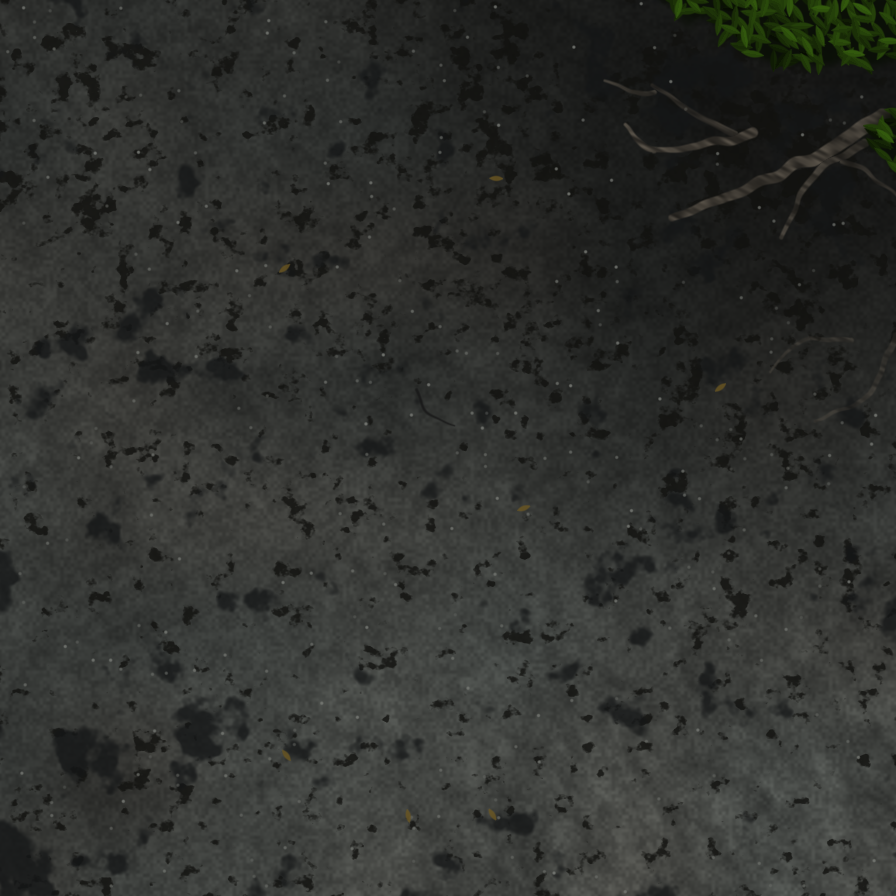
Reproduce this texture procedurally as a WebGL 2 fragment shader.

```glsl
#version 300 es
precision highp float;
uniform vec2 u_resolution;
out vec4 fragColor;

float hash(vec2 p) {
  vec3 q = fract(vec3(p.xyx) * 0.1031);
  q += dot(q, q.yzx + 33.33);
  return fract((q.x + q.y) * q.z);
}

float noise(vec2 p) {
  vec2 i = floor(p), f = fract(p);
  f = f * f * (3.0 - 2.0 * f);
  return mix(mix(hash(i), hash(i + vec2(1, 0)), f.x),
             mix(hash(i + vec2(0, 1)), hash(i + vec2(1, 1)), f.x), f.y);
}

float fbm(vec2 p) {
  float sum = 0.0, amp = 0.53;
  for (int i = 0; i < 4; i++) {
    sum += amp * noise(p);
    p = mat2(1.6, 1.2, -1.2, 1.6) * p + 17.3;
    amp *= 0.5;
  }
  return sum;
}

mat2 rotation(float a) { return mat2(cos(a), -sin(a), sin(a), cos(a)); }

// Tapered, bent stroke from a to b
float branch(vec2 p, vec2 a, vec2 b, float bend, float width) {
  float len = length(b - a);
  vec2 axis = (b - a) / len;
  vec2 q = vec2(dot(p - a, axis), dot(p - a, vec2(-axis.y, axis.x)));
  float t = clamp(q.x / len, 0.0, 1.0);
  float wobble = 0.012 * (noise(vec2(q.x * 45.0, a.x * 90.0)) - 0.5);
  q.y -= 4.0 * t * (1.0 - t) * (bend + wobble);
  float d = length(vec2(q.x - t * len, q.y)) - width * mix(1.0, 0.45, t);
  return smoothstep(0.0014, -0.0014, d);
}

// Pointed leaf along x, lit as a soft-edged mask
float leaf(vec2 q, float len, float width) {
  float d = abs(q.y) - width * (1.0 - q.x * q.x / (len * len));
  return smoothstep(0.0012, -0.0012, d) * step(abs(q.x), len);
}

float canopy(vec2 c) {
  float slope = max(0.91 - c.x, 0.0);
  float crown = c.y - 0.922 - 3.0 * slope * slope;
  float side = 0.032 - length(c - vec2(1.01, 0.855));
  return max(crown, side) + 0.03 * (noise(c * 38.0) - 0.5);
}

vec3 sediment(vec2 p) {
  float shade = mix(0.186, 0.268, smoothstep(0.8, 0.1, p.y));
  shade += 0.025 * exp(-14.0 * dot(p - vec2(0.08, 0.5), p - vec2(0.08, 0.5)));
  float shadow = exp(-7.5 * dot(p - vec2(0.9, 0.84), p - vec2(0.9, 0.84)));
  float silt = exp(-18.0 * dot(p - vec2(0.04, 0.16), p - vec2(0.04, 0.16)));
  shade *= (1.0 - 0.52 * shadow) * (1.0 - 0.27 * silt);
  shade *= 1.0 - 0.2 * smoothstep(0.75, 1.0, p.y) * smoothstep(0.2, 0.55, p.x);

  // Soft mottling, diagonal ripples and fine grain
  shade *= 1.0 + 0.42 * (fbm(p * 9.0) - 0.5) + 0.35 * (fbm(p * 55.0 + 7.0) - 0.5);
  vec2 r = rotation(0.55) * (p + 0.012 * fbm(p * 20.0));
  float ripple = noise(r * vec2(68.0, 26.0)) - 0.5;
  shade *= 1.0 + 0.28 * ripple * smoothstep(0.5, 0.1, p.y) * smoothstep(0.1, 0.6, p.x);
  shade *= 1.0 + 0.24 * (noise(p * 260.0) - 0.5);
  vec3 col = shade * mix(vec3(1.0, 1.0, 0.94), vec3(0.97, 1.02, 0.98), noise(p * 7.0));

  // Dark litter: fine crumbs above, broad bluish blots at lower left
  float density = 0.11 * shadow + 0.035 * smoothstep(0.5, 0.9, p.y) + 0.16 * (fbm(p * 6.0 + 3.0) - 0.5);
  float crumbs = smoothstep(0.66, 0.78, fbm(p * vec2(58.0, 66.0) + 31.0) + density);
  float blots = smoothstep(0.65, 0.78, fbm(p * 24.0 + 11.0) + 0.14 * silt + 0.5 * density - 0.02);
  col = mix(col, vec3(0.065, 0.065, 0.055), 0.8 * crumbs);
  return mix(col, vec3(0.075, 0.082, 0.085), 0.75 * blots);
}

void main() {
  vec2 p = gl_FragCoord.xy / u_resolution;
  vec3 col = sediment(p);

  // Pale grit and sparse fallen leaves
  for (int k = 0; k < 2; k++) {
    float cells = k == 0 ? 62.0 : 8.0;
    vec2 id = floor(p * cells) + float(k) * 70.0;
    float pick = hash(id + 5.0);
    vec2 q = fract(p * cells) - 0.25 - 0.5 * vec2(hash(id + 1.0), hash(id + 2.0));
    q = rotation(6.28 * hash(id + 3.0)) * q / cells;
    float grit = smoothstep(0.0028, 0.0006, length(q)) * step(pick, 0.07);
    float fallen = leaf(q, 0.008, 0.0028) * step(pick, 0.09);
    col = mix(col, k == 0 ? vec3(0.46, 0.47, 0.45) : vec3(0.42, 0.34, 0.13),
              k == 0 ? grit * (0.3 + 0.6 * hash(id + 4.0)) : 0.8 * fallen);
  }

  // Bare roots, with a thin dark twig on open ground
  float thick = branch(p, vec2(0.985, 0.87), vec2(0.75, 0.757), 0.008, 0.009);
  thick = max(thick, branch(p, vec2(0.84, 0.852), vec2(0.73, 0.833), 0.003, 0.006));
  thick = max(thick, branch(p, vec2(0.73, 0.833), vec2(0.698, 0.861), 0.003, 0.004));
  float thin = branch(p, vec2(0.82, 0.85), vec2(0.728, 0.905), 0.004, 0.004);
  thin = max(thin, branch(p, vec2(0.73, 0.897), vec2(0.675, 0.91), 0.004, 0.003));
  thin = max(thin, branch(p, vec2(0.965, 0.84), vec2(0.872, 0.735), -0.015, 0.005));
  thin = max(thin, branch(p, vec2(0.94, 0.82), vec2(1.01, 0.773), 0.004, 0.003));
  float faint = branch(p, vec2(0.95, 0.62), vec2(0.86, 0.585), -0.016, 0.003);
  faint = max(faint, branch(p, vec2(1.0, 0.625), vec2(0.91, 0.53), 0.018, 0.004));
  vec3 bark = vec3(0.27, 0.25, 0.22) * (0.5 + 0.9 * noise(rotation(-0.45) * p * vec2(60.0, 260.0)));
  col = mix(col, bark, max(0.9 * thick, max(0.7 * thin, 0.45 * faint)));
  col = mix(col, vec3(0.09), 0.8 * branch(p, vec2(0.465, 0.565), vec2(0.507, 0.525), -0.01, 0.0018));

  // Overhanging foliage, layered from dark to bright
  col = mix(col, vec3(0.035, 0.055, 0.02), 0.85 * smoothstep(-0.012, 0.015, canopy(p)));
  if (p.x > 0.68 && p.y > 0.78) for (int k = 0; k < 5; k++) for (int n = 0; n < 9; n++) {
    vec2 id = floor(p * 52.0) + vec2(n % 3 - 1, n / 3 - 1);
    vec2 seed = id + float(k) * 83.0;
    vec2 c = (id + vec2(hash(seed), hash(seed + 9.0))) / 52.0;
    vec2 q = rotation(-1.0 + 2.4 * (hash(seed + 4.0) - 0.5)) * (p - c);
    float mask = leaf(q, 0.013, 0.0038) * step(0.0, canopy(c)) * step(hash(seed + 6.0), 0.7);
    float light = 0.22 + 0.12 * float(k) + 0.5 * hash(seed + 7.0) - 0.1 * step(q.y, 0.0);
    col = mix(col, vec3(0.17, 0.30, 0.045) * light, mask);
  }

  fragColor = vec4(col, 1.0);
}
```
